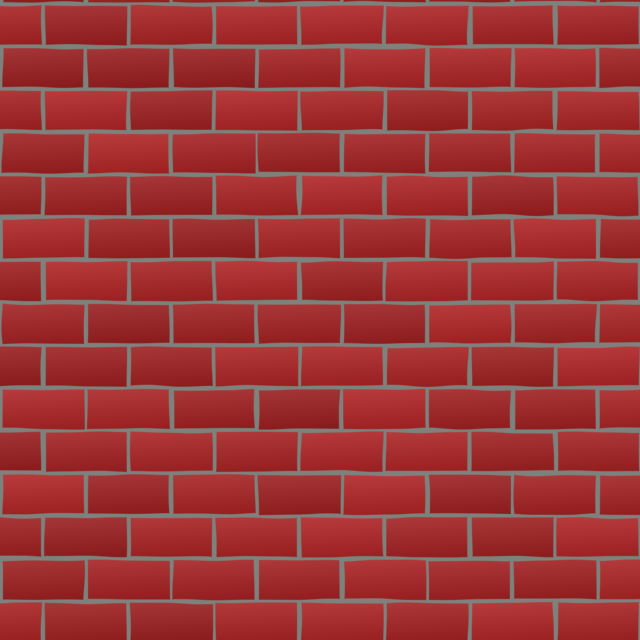
Write a three.js fragment shader that draws this pattern.

```glsl
// Running-bond wall of red bricks with slightly uneven edges and grey mortar.
varying vec2 vUv;

const float ROWS = 15.0;                     // courses over the canvas height
const vec2 BRICK = vec2(2.0, 1.0);           // brick pitch, in courses
const vec2 ORIGIN = vec2(-0.015, 0.09);      // shift of the bond, in courses
const float JOINT = 0.092;                   // mortar width, in courses
const float SOFTNESS = 0.021;                // edge smoothing, in courses
const float WOBBLE = 0.055;                  // unevenness of the brick edges
const float WOBBLE_SCALE = 1.3;              // bends per course
const float SHADE = 0.105;                   // brightness drop from top to base
const float TILT = 0.012;                    // brightness drop from left to right
const vec3 TONE_SPREAD = vec3(0.085, 0.025, 0.025);
const vec3 BRICK_COLOR = vec3(0.630, 0.168, 0.172);
const vec3 MORTAR_COLOR = vec3(0.490, 0.510, 0.490);

float hash(vec2 p) {
  return fract(sin(dot(p, vec2(127.1, 311.7))) * 43758.5453);
}

float valueNoise(vec2 p) {
  vec2 i = floor(p);
  vec2 f = fract(p);
  f = f * f * (3.0 - 2.0 * f);
  return mix(mix(hash(i), hash(i + vec2(1.0, 0.0)), f.x),
             mix(hash(i + vec2(0.0, 1.0)), hash(i + vec2(1.0, 1.0)), f.x), f.y);
}

float boxDistance(vec2 p, vec2 halfSize) {
  vec2 d = abs(p) - halfSize;
  return length(max(d, 0.0)) + min(max(d.x, d.y), 0.0);
}

void main() {
  // Brick index and position within the brick
  vec2 p = vUv * ROWS + ORIGIN;
  float row = floor(p.y);
  p.x += BRICK.x * 0.5 * (1.0 - mod(row, 2.0));
  vec2 id = vec2(floor(p.x / BRICK.x), row);
  vec2 local = p - (id + 0.5) * BRICK;

  // Each brick bends its edges in its own way
  vec2 seed = 40.0 * vec2(hash(id + 3.7), hash(id + 9.2));
  vec2 q = local * WOBBLE_SCALE + seed;
  vec2 bend = vec2(valueNoise(q), valueNoise(q + 17.3)) - 0.5;
  float edge = boxDistance(local + WOBBLE * bend, 0.5 * (BRICK - JOINT));

  // Slanted shading and a separate tone for each brick
  vec2 across = local / BRICK;
  vec3 brick = BRICK_COLOR + SHADE * across.y - TILT * across.x;
  brick += TONE_SPREAD * (hash(id + 21.4) - 0.5);

  float mortar = smoothstep(-SOFTNESS, SOFTNESS, edge);
  gl_FragColor = vec4(mix(brick, MORTAR_COLOR, mortar), 1.0);
}
```
